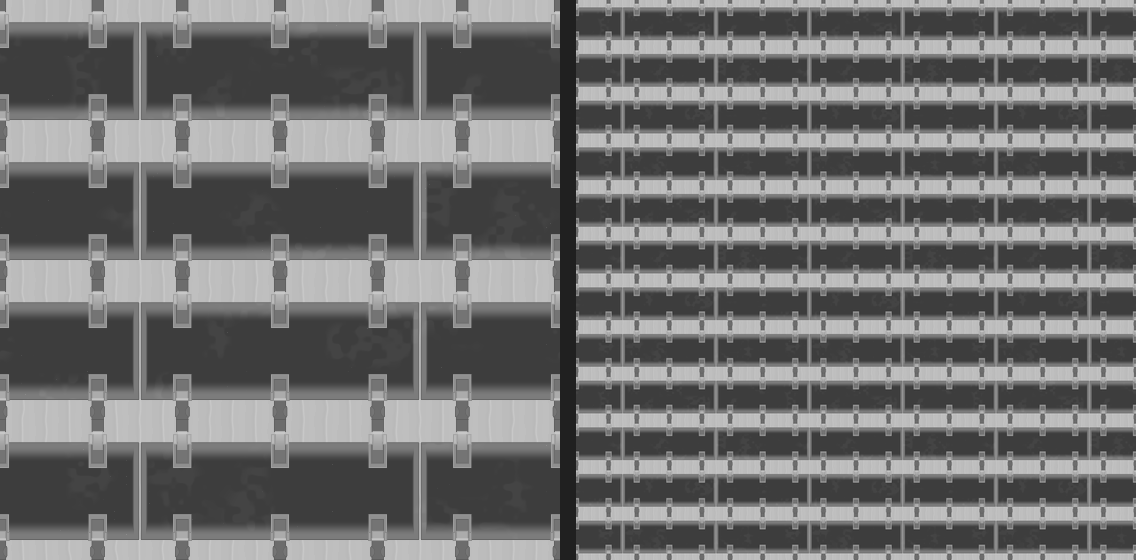
Left: one tile. Right: repeated 3 by 3.
A three.js fragment shader for this pattern:

```glsl
// Rows of dark bevelled panels, buckled together by straps over a pale creased sheet.
varying vec2 vUv;

float aa; // width of one smoothed edge, in design units (768 across the canvas)

float hash(vec2 p) {
  return fract(sin(dot(p, vec2(127.1, 311.7))) * 43758.5);
}

// Value noise that wraps after n cells
float noise(vec2 uv, float n) {
  vec2 p = uv * n, i = floor(p), f = fract(p);
  f = f * f * (3.0 - 2.0 * f);
  vec2 a = mod(i, n), b = mod(i + 1.0, n);
  return mix(mix(hash(a), hash(vec2(b.x, a.y)), f.x),
             mix(hash(vec2(a.x, b.y)), hash(b), f.x), f.y);
}

float box(vec2 p, vec2 halfSize) {
  vec2 d = abs(p) - halfSize;
  return length(max(d, 0.0)) + min(max(d.x, d.y), 0.0);
}

float fill(float d) {
  return 1.0 - smoothstep(-0.5 * aa, 0.5 * aa, d);
}

// Paints a shape with a thin rim just inside its border
float paint(float under, float d, float tone, float rim) {
  return mix(under, mix(rim, tone, fill(d + 1.2)), fill(d));
}

// Pale sheet with wavering vertical creases
float sheet(vec2 pos) {
  float wobble = 3.0 * (noise(vUv, 48.0) - 0.5);
  float c = mod(pos.x + wobble + 16.0, 32.0) - 16.0;
  float tone = 0.737 + 0.012 * smoothstep(-16.0, 16.0, c);
  tone -= 0.015 * exp(-pow((c + 3.0) / 3.0, 2.0));
  return tone + 0.045 * exp(-pow(c / 1.3, 2.0));
}

// Dark panel with broad bevels above and below, narrow ones at the sides
float panel(float under, vec2 p) {
  vec2 inset = vec2(191.0, 67.0) - abs(p);
  float bevel = max(1.0 - smoothstep(6.0, 27.0, inset.y),
                    1.0 - smoothstep(6.5, 10.0, inset.x));
  float tone = mix(0.24, 0.485, bevel);

  // Faint smudges and stray specks
  float smudge = smoothstep(0.62, 0.8, noise(vUv, 13.0))
               * smoothstep(0.45, 0.7, noise(vUv + 0.37, 72.0));
  vec2 cell = vUv * 144.0;
  float speck = step(0.988, hash(mod(floor(cell), 144.0) + 5.0))
              * (1.0 - smoothstep(0.05, 0.16, length(fract(cell) - 0.5)));
  tone += 0.028 * smudge + 0.07 * speck;

  return paint(under, box(p, vec2(189.5, 65.5)) - 1.5, tone, 0.39);
}

// Strap with a buckle at each end; the origin is midway between two rows
float strap(float tone, vec2 q) {
  vec2 m = vec2(abs(q.x), q.y);

  // Mounting frames on the panels, open in the middle
  vec2 f = vec2(q.x, abs(q.y));
  tone = paint(tone, box(f - vec2(0.0, 46.5), vec2(12.5, 17.8)), 0.56, 0.64);
  tone = paint(tone, box(f - vec2(0.0, 43.0), vec2(8.7, 15.0)), 0.455, 0.40);

  // Band, with a rounded bulge and two side lobes
  float band = box(q - vec2(0.0, 8.0), vec2(8.4, 23.0));
  float bulge = box(q - vec2(0.0, 13.0), vec2(6.5, 5.0)) - 3.5;
  tone = paint(tone, min(band, bulge), 0.425, 0.37);
  float lobe = max(length(m - vec2(12.0, 13.0)) - 8.5, bulge);
  tone = paint(tone, lobe, 0.46, 0.40);
  float fold = box(q - vec2(0.0, 2.5), vec2(8.4, 0.5));
  tone = mix(tone, 0.36, fill(fold));

  // Upper buckle: side tabs, block and bright lip
  tone = paint(tone, box(m - vec2(11.0, 34.0), vec2(2.2, 6.0)), 0.64, 0.54);
  tone = paint(tone, box(q - vec2(0.0, 35.0), vec2(8.3, 6.8)), 0.67, 0.60);
  tone = mix(tone, 0.77, fill(box(q - vec2(0.0, 30.0), vec2(8.3, 1.3))));

  // Lower buckle: side tabs, tongue shaded along its length, bright lip
  tone = paint(tone, box(m - vec2(9.6, -25.0), vec2(2.9, 7.0)), 0.73, 0.62);
  float shade = mix(0.61, 0.72, smoothstep(-39.0, -16.0, q.y));
  tone = paint(tone, box(q - vec2(0.0, -26.5), vec2(6.8, 12.7)), shade, 0.62);
  return mix(tone, 0.78, fill(box(q - vec2(0.0, -16.0), vec2(6.8, 1.9))));
}

void main() {
  vec2 pos = vUv * 768.0;
  aa = max(fwidth(pos.x), 0.001);

  // Two panels across and four rows down
  vec2 p = mod(pos + vec2(192.0, 97.67) - vec2(0.0, 96.0), vec2(384.0, 192.0))
         - vec2(192.0, 96.0);
  float tone = panel(sheet(pos), p);

  // Three straps per panel
  float x = p.x - 134.0 * floor(p.x / 134.0 + 0.5);
  float y = mod(pos.y + 97.67, 192.0) - 96.0;
  tone = strap(tone, vec2(x, y));

  gl_FragColor = vec4(vec3(tone), 1.0);
}
```
